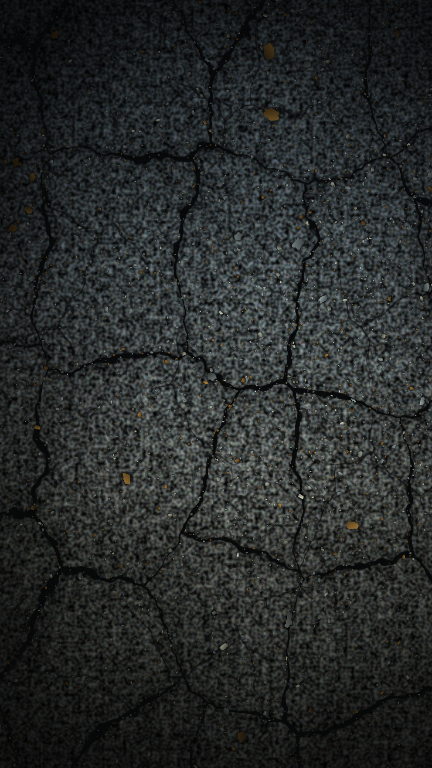
Give the GLSL for this texture, as a Shadertoy shader.

```glsl
// Dark cracked asphalt: a grainy grey surface with faint vertical streaks,
// cracks along the borders of warped Voronoi cells, scattered pebbles in
// several sizes, and an uneven vignette that is brightest right of centre.

const vec3 ASPHALT = vec3(0.250, 0.266, 0.262);
const vec3 CRACK = vec3(0.022, 0.025, 0.028);
const vec3 CREAM = vec3(0.66, 0.67, 0.58);
const vec3 SLATE = vec3(0.42, 0.46, 0.46);
const vec3 OCHRE = vec3(0.50, 0.37, 0.17);

vec2 hash2(vec2 p) {
    vec3 q = fract(p.xyx * vec3(0.1031, 0.1030, 0.0973));
    q += dot(q, q.yzx + 33.33);
    return fract((q.xx + q.yz) * q.zy);
}

mat2 rotation(float angle) {
    float c = cos(angle), s = sin(angle);
    return mat2(c, s, -s, c);
}

float cornerSlope(vec2 cell, vec2 offset) {
    float angle = 6.2832 * hash2(cell).x;
    return dot(vec2(cos(angle), sin(angle)), offset);
}

// Gradient noise, roughly -0.7 to 0.7
float noise(vec2 p) {
    vec2 cell = floor(p), f = p - cell;
    vec2 u = f * f * f * (f * (f * 6.0 - 15.0) + 10.0);
    vec2 e = vec2(1.0, 0.0);
    float low = mix(cornerSlope(cell, f), cornerSlope(cell + e.xy, f - e.xy), u.x);
    float high = mix(cornerSlope(cell + e.yx, f - e.yx), cornerSlope(cell + e.xx, f - e.xx), u.x);
    return mix(low, high, u.y);
}

vec2 noise2(vec2 p) {
    return vec2(noise(p), noise(p + vec2(37.2, 91.7)));
}

// Distance to the nearest Voronoi border, in cell units
float cellBorder(vec2 p) {
    vec2 cell = floor(p), f = p - cell, nearest = vec2(8.0);
    for (int j = -1; j <= 1; j++)
    for (int i = -1; i <= 1; i++) {
        vec2 o = vec2(i, j);
        vec2 r = o + 0.08 + 0.84 * hash2(cell + o) - f;
        if (dot(r, r) < dot(nearest, nearest)) nearest = r;
    }
    float border = 8.0;
    for (int j = -2; j <= 2; j++)
    for (int i = -2; i <= 2; i++) {
        vec2 o = vec2(i, j);
        vec2 r = o + 0.08 + 0.84 * hash2(cell + o) - f;
        vec2 gap = r - nearest;
        if (dot(gap, gap) > 1e-4) border = min(border, dot(0.5 * (r + nearest), normalize(gap)));
    }
    return border;
}

// Crack distance in canvas widths, with bends and ragged edges
float crackDistance(vec2 p, vec2 scale, float seed) {
    vec2 bend = 0.055 * noise2(p * 5.0 + seed) + 0.020 * noise2(p * 17.0 + seed);
    bend += 0.007 * noise2(p * 50.0 + seed);
    return cellBorder((p + bend) * scale + seed) / (0.5 * (scale.x + scale.y));
}

// One layer of pebbles laid over the surface colour
vec3 addPebbles(vec3 ground, vec2 p, float scale, float density, float light, float px) {
    vec2 g = rotation(0.4 + scale) * p * scale + scale;
    vec2 cell = floor(g);
    vec2 place = hash2(cell), kind = hash2(cell + 57.0), form = hash2(cell + 113.0);
    vec2 q = rotation(6.2832 * form.x) * (g - cell - 0.32 - 0.36 * place);
    q.y *= 1.1 + 0.7 * form.y;
    float radius = mix(0.12, 0.29, kind.x * kind.x);
    float lumps = 0.10 * noise(q * 7.0 + cell * 3.1);
    float d = mix(length(q), max(abs(q.x), abs(q.y)), 0.35) + lumps - radius;
    float soft = 0.8 * px * scale;
    float present = step(hash2(cell + 211.0).x, density);

    vec3 stone = mix(SLATE, CREAM, smoothstep(0.35, 0.75, kind.y));
    stone = mix(stone, OCHRE, step(0.78, kind.y));
    stone *= (0.65 + 0.5 * form.y) * (1.0 + 0.9 * (q.y - q.x));
    float shadow = 1.0 - smoothstep(0.0, 0.10 + soft, d);
    float body = 1.0 - smoothstep(-soft, soft, d);
    ground *= 1.0 - 0.45 * shadow * present;
    return mix(ground, stone * light, body * present);
}

void mainImage(out vec4 fragColor, in vec2 fragCoord) {
    vec2 p = fragCoord / iResolution.x;
    float px = 1.0 / iResolution.x;
    float height = iResolution.y / iResolution.x;
    float rise = p.y / height;

    // Uneven light
    float away = length((p - vec2(0.60, 0.50 * height)) * vec2(1.10, 0.92));
    float light = mix(1.08, 0.20, smoothstep(0.15, 1.02, away));
    light *= 1.0 + 0.25 * noise(p * 3.5 + 4.0);

    // Grain, streaks and pits
    float grain = 0.65 * noise(p * 58.0) + 0.95 * noise(p * 127.0) + 0.25 * noise(p * 22.0);
    float streaks = noise(vec2(p.x * 95.0, p.y * 5.0)) * (1.0 - smoothstep(0.40, 0.75, rise));
    float pits = smoothstep(0.18, 0.42, noise(p * 74.0 + 19.0));
    vec3 tint = mix(vec3(1.02, 1.0, 0.96), vec3(0.92, 1.0, 1.09), smoothstep(0.2, 0.95, rise));
    tint += 0.16 * vec3(noise(p * 90.0 + 7.0), 0.0, noise(p * 90.0 + 71.0));
    float tone = max(0.12, 1.0 + 1.25 * grain + 0.40 * streaks) * (1.0 - 0.5 * pits);
    vec3 color = ASPHALT * tint * tone * light;

    // Wide cracks and broken hairlines
    float mainCrack = crackDistance(p, vec2(3.1, 2.5), 3.7);
    float hairline = crackDistance(p, vec2(4.6, 3.7), 21.3);
    float width = 0.0012 + 0.0048 * smoothstep(-0.35, 0.40, noise(p * 4.0 + 9.0));
    width *= 1.0 + 0.9 * noise(p * 45.0);
    float fading = smoothstep(-0.05, 0.20, noise(p * 2.6 + 31.0));
    color *= 1.0 - 0.35 * exp(-mainCrack * 110.0);
    color = mix(color, CRACK, 0.60 * fading * (1.0 - smoothstep(0.0005, 0.0015 + px, hairline)));
    color = mix(color, CRACK, 0.93 * (1.0 - smoothstep(width - 0.5 * px, width + px, mainCrack)));

    // Pebbles, denser on the right and along the cracks
    float crowd = 0.55 + 0.75 * smoothstep(0.2, 0.9, p.x) * smoothstep(0.15, 0.50, rise);
    crowd += 0.9 * exp(-mainCrack * 60.0);
    float scale = 98.0, density = 0.20;
    for (int layer = 0; layer < 4; layer++) {
        color = addPebbles(color, p, scale, density * crowd, light, px);
        scale *= 0.52;
        density *= 0.48;
    }
    fragColor = vec4(clamp(color, 0.0, 1.0), 1.0);
}
```
